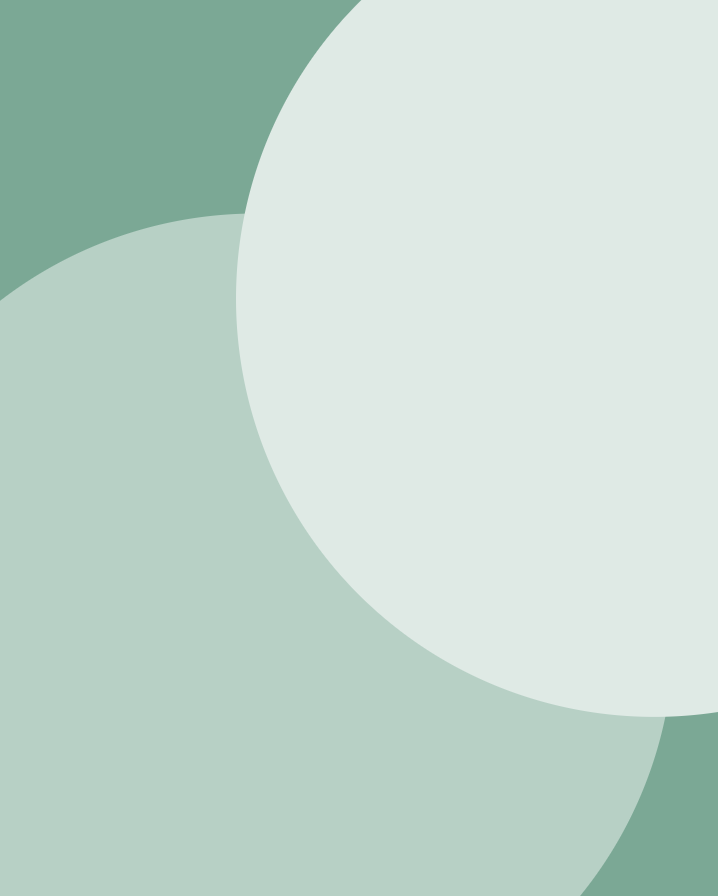
This background is drawn by a Shadertoy shader. Its source:

```glsl
#define BACKDROP vec3(0.482, 0.659, 0.584)
#define MID_TONE vec3(0.716, 0.816, 0.773)
#define PALE_TONE vec3(0.874, 0.916, 0.898)
#define LOWER_CENTER vec2(0.2855, 0.2949)
#define UPPER_CENTER vec2(0.7302, 0.6667)
#define DISC_RADIUS 0.4668

// Disc coverage, with an edge one pixel wide
float discMask(vec2 point, vec2 center) {
    float distanceToEdge = length(point - center) - DISC_RADIUS;
    return clamp(0.5 - distanceToEdge * iResolution.y, 0.0, 1.0);
}

void mainImage(out vec4 fragColor, in vec2 fragCoord) {
    // Canvas height is one unit
    vec2 point = fragCoord / iResolution.y;

    // Two overlapping discs, back to front
    vec3 color = BACKDROP;
    color = mix(color, MID_TONE, discMask(point, LOWER_CENTER));
    color = mix(color, PALE_TONE, discMask(point, UPPER_CENTER));

    fragColor = vec4(color, 1.0);
}
```
